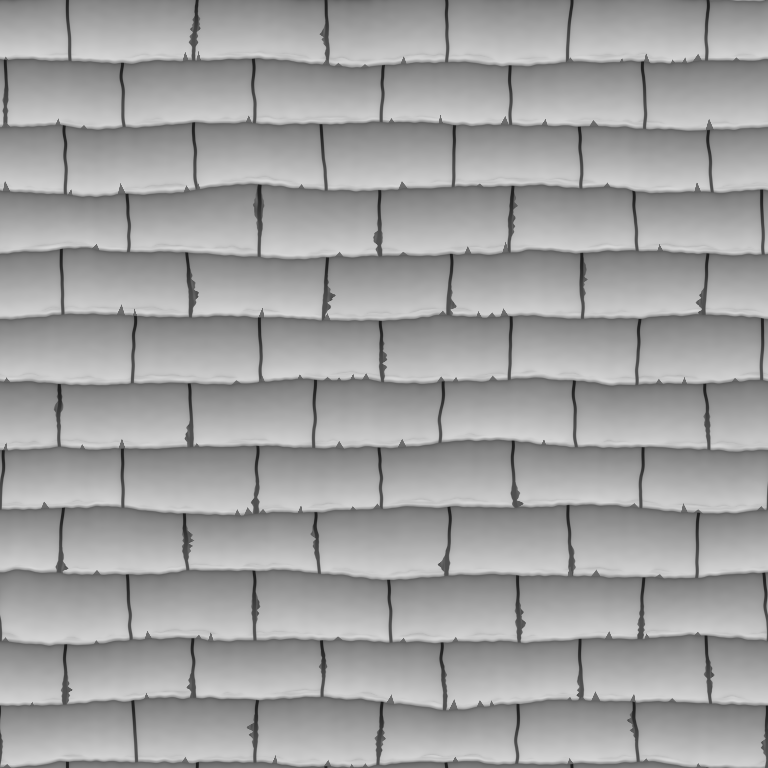
Give the GLSL for this texture map, as a WebGL 1 fragment shader.

```glsl
precision highp float;
uniform vec2 u_resolution;

#define COLUMNS 6.0
#define ROWS 12.0
#define ROW_SHIFT 0.03
#define SAG 0.17
#define TONE_LOW 0.845
#define TONE_HIGH 0.465
#define SEAM_HALF 0.012
#define SEAM_JITTER 0.11
#define WEAR_SIZE 0.07
#define WORN_SHARE 0.4
#define CHIP_CELLS 10.0
#define CHIP_SHARE 0.14

float hash(vec2 p) {
    return fract(sin(dot(p, vec2(127.1, 311.7))) * 43758.55);
}

float slope(vec2 cell, vec2 offset, float period) {
    float angle = 6.2832 * hash(vec2(mod(cell.x, period), cell.y));
    return dot(vec2(cos(angle), sin(angle)), offset);
}

// Gradient noise that wraps in x
float noise(vec2 p, float period) {
    vec2 i = floor(p), f = p - i;
    vec2 u = f * f * (3.0 - 2.0 * f);
    vec2 e = vec2(1.0, 0.0);
    return mix(mix(slope(i, f, period), slope(i + e, f - e, period), u.x),
               mix(slope(i + e.yx, f - e.yx, period), slope(i + 1.0, f - 1.0, period), u.x), u.y);
}

// Height of the sagging lower edge of a row
float rowEdge(float x, float row) {
    float seed = mod(row, ROWS) * 5.0;
    float wave = SAG * noise(vec2(x, seed + 0.4), COLUMNS)
               + 0.05 * noise(vec2(x * 3.0, seed + 70.6), COLUMNS * 3.0)
               + 0.025 * noise(vec2(x * 14.0, seed + 140.5), COLUMNS * 14.0);
    return row + ROW_SHIFT + wave;
}

// Pale ragged lip along the lower edge
float addLip(float shade, float x, float t, float id) {
    float ragged = noise(vec2(x * 4.0, id * 4.0 + 210.4), COLUMNS * 4.0)
                 + 0.4 * noise(vec2(x * 13.0, id * 4.0 + 270.4), COLUMNS * 13.0);
    float top = 0.09 + 0.07 * ragged;
    float streak = noise(vec2(x * 6.0, t * 22.0 + id * 40.0), COLUMNS * 6.0);
    float crease = exp(-abs(t - top) * 45.0) * smoothstep(-0.3, 0.4, ragged);
    float lip = 1.0 - smoothstep(top - 0.03, top + 0.02, t);
    shade = mix(shade, 0.8 + 0.1 * streak, lip * 0.8) - 0.07 * crease;
    return shade * mix(0.72, 1.0, smoothstep(0.0, 0.055, t));
}

// Small torn spikes standing on the lower edge
float chipCover(float x, float t, float id, float aa) {
    float u = x * CHIP_CELLS;
    vec2 cell = vec2(mod(floor(u), COLUMNS * CHIP_CELLS), id + 31.0);
    float size = hash(cell + 17.3);
    float lean = 1.6 * (hash(cell + 5.1) - 0.5);
    float center = 0.4 + 0.2 * hash(cell + 9.7);
    float away = abs(fract(u) - center - lean * t) / (0.14 + 0.22 * hash(cell + 3.9));
    float spike = (0.05 + 0.12 * size * size) * (1.0 - away);
    float present = step(hash(cell), CHIP_SHARE);
    return present * smoothstep(-aa, aa, spike - t);
}

float tileRow(vec2 q, float row, float px) {
    float low = rowEdge(q.x, row), high = rowEdge(q.x, row + 1.0);
    float t = clamp((q.y - low) / (high - low), 0.0, 1.0);
    float id = mod(row, ROWS);
    float aaX = COLUMNS * px * 0.8, aaY = ROWS * px * 0.8;

    // Nearest seam, leaning and slightly crooked
    float x = q.x - 0.5 * mod(id, 2.0);
    float k = floor(x + 0.5);
    vec2 seam = vec2(mod(k, COLUMNS), id);
    float tilt = 0.07 * (hash(seam + 41.0) - 0.5) * (t - 0.5);
    float bend = 0.018 * noise(vec2(t * 4.0, seam.x * 3.0 + id * 23.0 + 0.5), 64.0);
    float d = x - k - SEAM_JITTER * (hash(seam + 2.3) - 0.5) - tilt - bend;

    // Tile gradient, with contact shadow below the row above
    vec2 tile = vec2(mod(k - step(d, 0.0), COLUMNS), id);
    float shade = mix(TONE_LOW, TONE_HIGH, t) + 0.02 * (hash(tile + 61.0) - 0.5);
    shade += 0.012 * noise(q * vec2(9.0, 8.0), COLUMNS * 9.0);
    shade -= 0.11 * exp((t - 1.0) * 24.0);
    shade = addLip(shade, q.x, t, id);
    shade *= 1.0 - 0.14 * exp(-abs(d) * 55.0);

    // Torn bulge on some seams
    float worn = step(hash(seam + 12.7), WORN_SHARE);
    float middle = 0.05 + 0.65 * hash(seam + 23.1);
    float reach = 0.2 + 0.25 * hash(seam + 33.9);
    float torn = 0.7 + 1.3 * noise(vec2(t * 15.0, seam.x * 7.0 + id * 53.0 + 0.4), 64.0);
    float bulge = worn * WEAR_SIZE * (0.4 + 0.6 * hash(seam + 51.0))
                * max(0.0, 1.0 - abs(t - middle) / reach) * max(torn, 0.0);
    float side = hash(seam + 71.0);
    float gap = smoothstep(-aaX, aaX, d + SEAM_HALF + bulge * side)
              * smoothstep(-aaX, aaX, SEAM_HALF + bulge * (1.0 - side) - d);
    float core = 1.0 - smoothstep(SEAM_HALF * 0.6, SEAM_HALF * 1.8, abs(d));
    float depth = mix(0.31, 0.12, smoothstep(0.2, 1.0, t));
    float fiber = 0.35 + 0.12 * noise(vec2(d * 50.0, t * 7.0 + id * 9.0), 512.0);
    shade = mix(shade, mix(fiber, depth, core), gap);

    return mix(shade, 0.38, 0.9 * chipCover(q.x, t, id, aaY));
}

void main() {
    float px = 1.0 / u_resolution.y;
    vec2 q = gl_FragCoord.xy / u_resolution * vec2(COLUMNS, ROWS);
    float row = floor(q.y - ROW_SHIFT + 0.5);
    float aa = ROWS * px * 0.8;
    float above = smoothstep(-aa, aa, q.y - rowEdge(q.x, row));
    float shade = mix(tileRow(q, row - 1.0, px), tileRow(q, row, px), above);
    gl_FragColor = vec4(vec3(clamp(shade, 0.0, 1.0)), 1.0);
}
```
